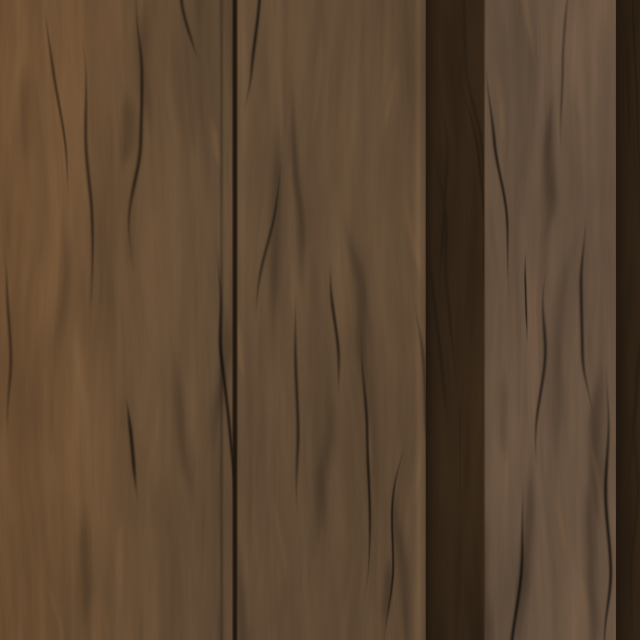
Reproduce this texture procedurally as a WebGL 1 fragment shader.

```glsl
precision highp float;
// Weathered vertical wooden boards: three raised planks, a thin seam and two
// dark recesses. Stretched noise makes the grain, bent around scattered knots;
// a loop scatters tapering cracks, shadow streaks and pale scars per board.
uniform vec2 u_resolution;

// Board borders, as fractions of the canvas width
const float SEAM_X = 0.367;
const float SEAM_HALF_WIDTH = 0.0035;
const float RECESS_LEFT = 0.665;
const float RECESS_RIGHT = 0.757;
const float LAST_RECESS = 0.963;
const float EDGE_BLUR = 0.0025;

const vec3 WARM_WOOD = vec3(0.43, 0.315, 0.205);
const vec3 BROWN_WOOD = vec3(0.365, 0.285, 0.205);
const vec3 GREY_WOOD = vec3(0.385, 0.308, 0.242);
const vec3 RECESS_WOOD = vec3(0.20, 0.145, 0.09);
const vec3 SHADOW = vec3(0.11, 0.075, 0.045);
const vec3 PALE_SCAR = vec3(0.49, 0.37, 0.255);

const float GRAIN_CONTRAST = 0.30;
const float BLOTCH_CONTRAST = 0.22;
const float CRACK_DEPTH = 0.62;
const float STREAK_DEPTH = 0.26;
const float SCAR_STRENGTH = 0.38;

float hash(vec2 p) {
  vec3 q = fract(p.xyx * vec3(0.1031, 0.1030, 0.0973));
  q += dot(q, q.yzx + 33.33);
  return fract((q.x + q.y) * q.z);
}

float noise(vec2 p) {
  vec2 i = floor(p), f = fract(p);
  f = f * f * (3.0 - 2.0 * f);
  return mix(mix(hash(i), hash(i + vec2(1.0, 0.0)), f.x),
             mix(hash(i + vec2(0.0, 1.0)), hash(i + vec2(1.0, 1.0)), f.x), f.y);
}

float fbm(vec2 p) {
  float sum = 0.0, gain = 0.53;
  for (int i = 0; i < 4; i++) {
    sum += gain * noise(p);
    p = p * 2.03 + 17.3;
    gain *= 0.5;
  }
  return sum;
}

// Smooth step from 0 to 1 across a vertical border
float border(float x, float at) { return smoothstep(at - EDGE_BLUR, at + EDGE_BLUR, x); }

// Soft vertical line
float softLine(float offset, float width) { return exp(-offset * offset / (width * width)); }

// Sideways bend of the fibres around two knots in the board
float knotBend(vec2 p, float left, float width, float seed) {
  float bend = 0.0;
  for (int i = 0; i < 2; i++) {
    vec2 id = vec2(float(i) + 3.0, seed);
    vec2 knot = vec2(left + width * (0.2 + 0.6 * hash(id)), hash(id + 9.0));
    vec2 d = (p - knot) / vec2(0.045, 0.13);
    bend += 0.028 * d.x * exp(-dot(d, d));
  }
  return bend;
}

// Thin wandering marks that taper at both ends, scattered over one board
float marks(vec2 p, float left, float width, float seed, float thickness, float reach) {
  float cover = 0.0;
  for (int i = 0; i < 7; i++) {
    vec2 id = vec2(float(i) * 1.7 + 1.0, seed);
    float size = reach * (0.4 + hash(id + 5.0));
    float along = (p.y - hash(id + 11.0)) / size;
    float middle = left + width * (float(i) + 0.15 + 0.7 * hash(id)) / 7.0;
    float lean = 0.22 * size * (hash(id + 21.0) - 0.5) * along;
    float wander = 0.016 * (noise(vec2(p.y * 9.0, seed + float(i) * 7.0)) - 0.5);
    float taper = 1.0 - smoothstep(0.25, 1.0, abs(along));
    float stroke = softLine(p.x - middle - lean - wander, thickness * (0.5 + 0.5 * taper));
    cover = max(cover, stroke * taper * (0.45 + 0.55 * hash(id + 31.0)));
  }
  return cover;
}

void main() {
  vec2 p = gl_FragCoord.xy / u_resolution;

  // Extent and seed of the board at this point
  float second = step(SEAM_X, p.x), recess = step(RECESS_LEFT, p.x);
  float third = step(RECESS_RIGHT, p.x), last = step(LAST_RECESS, p.x);
  float left = max(max(SEAM_X * second, RECESS_LEFT * recess), max(RECESS_RIGHT * third, LAST_RECESS * last));
  float right = mix(mix(mix(mix(SEAM_X, RECESS_LEFT, second), RECESS_RIGHT, recess), LAST_RECESS, third), 1.0, last);
  float width = right - left;
  float seed = (second + recess + third + last) * 13.0 + 4.0;

  // Base colour of the boards
  vec3 wood = mix(WARM_WOOD, BROWN_WOOD, smoothstep(0.0, 0.38, p.x));
  wood = mix(wood, GREY_WOOD, border(p.x, RECESS_RIGHT));
  float sunken = border(p.x, RECESS_LEFT) - border(p.x, RECESS_RIGHT) + border(p.x, LAST_RECESS);
  wood = mix(wood, RECESS_WOOD, sunken);

  // Fibres and broad stains
  float sway = 0.025 * (noise(p * vec2(7.0, 3.0) + seed) - 0.5);
  vec2 g = p + vec2(knotBend(p, left, width, seed) + sway, 0.0);
  float fibres = 0.65 * fbm(g * vec2(52.0, 3.5) + seed) + 0.35 * fbm(g * vec2(130.0, 11.0) + seed);
  float blotch = fbm(g * vec2(11.0, 3.2) + seed * 2.0);
  wood *= 1.0 + GRAIN_CONTRAST * (fibres - 0.5) + BLOTCH_CONTRAST * (blotch - 0.5);

  // Streaks, scars and cracks, weaker inside the recesses
  float raised = 1.0 - 0.65 * sunken;
  wood *= 1.0 - STREAK_DEPTH * raised * marks(g, left, width, seed + 2.0, 0.010, 0.16);
  wood = mix(wood, PALE_SCAR, SCAR_STRENGTH * (1.0 - sunken) * marks(g, left, width, seed + 5.0, 0.005, 0.09));
  wood *= 1.0 - CRACK_DEPTH * raised * marks(g, left, width, seed + 8.0, 0.0028, 0.20);

  // Worn pale rims, a groove and shadows along the borders
  wood *= 1.0 + 0.13 * softLine(p.x - RECESS_LEFT + 0.011, 0.005) + 0.07 * softLine(p.x - SEAM_X - 0.012, 0.006);
  wood *= 1.0 - 0.22 * softLine(p.x - SEAM_X + 0.021, 0.003);
  float shade = (recess - third) * exp(-abs(p.x - RECESS_LEFT) / 0.014) + last * exp(-abs(p.x - LAST_RECESS) / 0.022);
  wood = mix(wood, SHADOW, 0.8 * shade);
  float seam = 1.0 - border(abs(p.x - SEAM_X), SEAM_HALF_WIDTH);
  gl_FragColor = vec4(mix(wood, SHADOW, 0.92 * seam), 1.0);
}
```
